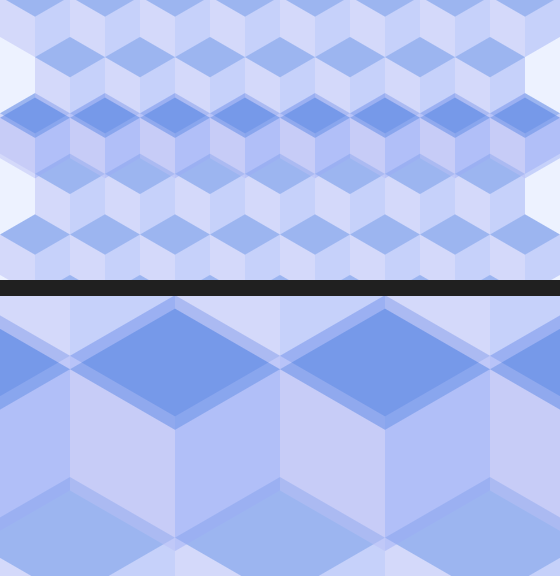
Top, the full canvas; bottom, a detail of the centre.
This pattern is drawn by a Shadertoy shader. Its source:

```glsl
// Isometric cubes in rows, alternate rows shifted by half a cube and one shorter.
// Two translucent stacks of rows are blended over a pale ground; the last row of
// the upper stack overlaps the first row of the lower one slightly out of step.

#define CUBES_ACROSS 8.0
#define UPPER_START -0.05
#define LOWER_START 1.618
#define GROUND vec3(0.93, 0.95, 1.00)
#define LID_TINT vec4(0.33, 0.50, 0.89, 0.53)
#define LEFT_TINT vec4(0.73, 0.75, 0.96, 0.50)
#define RIGHT_TINT vec4(0.60, 0.67, 0.96, 0.47)

const float COS30 = 0.866025;
const float TAN30 = 0.57735;

// Smoothed coverage of the region where the distance is positive
float cover(float dist, float pixel) {
    return clamp(dist / pixel + 0.5, 0.0, 1.0);
}

vec4 premultiply(vec4 tint) {
    return vec4(tint.rgb * tint.a, tint.a);
}

// One row of cubes; pos.y runs down from the centre line of the lids
vec4 cubeRow(vec2 pos, float inset, float pixel) {
    float x = fract(pos.x - inset) - 0.5;
    float lidHalf = (0.5 - abs(x)) * TAN30;

    // Coverage below the lid's back edge, its front edge and the cube's base
    float belowBack = cover((pos.y + lidHalf) * COS30, pixel);
    float belowFront = cover((pos.y - lidHalf) * COS30, pixel);
    float belowBase = cover((pos.y - lidHalf - TAN30) * COS30, pixel);

    // Side faces meet at the cube's middle and at its outer edges
    float sideDist = sign(x) * (0.25 - abs(abs(x) - 0.25));
    vec4 sides = mix(premultiply(LEFT_TINT), premultiply(RIGHT_TINT), cover(sideDist, pixel));

    vec4 row = premultiply(LID_TINT) * (belowBack - belowFront)
             + sides * (belowFront - belowBase);
    float span = cover(pos.x - inset, pixel) * cover(CUBES_ACROSS - inset - pos.x, pixel);
    return row * span;
}

// Interlocking rows, full and short in turn
vec4 cubeStack(vec2 pos, float start, int rows, float pixel) {
    vec4 stack = vec4(0.0);
    for (int i = 0; i < rows; i++) {
        float inset = 0.5 * float(i % 2);
        float centre = start + float(i) * COS30;
        stack += cubeRow(vec2(pos.x, pos.y - centre), inset, pixel);
    }
    return stack;
}

vec3 blendOver(vec3 base, vec4 layer) {
    return base * (1.0 - layer.a) + layer.rgb;
}

void mainImage(out vec4 fragColor, in vec2 fragCoord) {
    // Units of one cube width, y down from the top of the canvas
    float pixel = CUBES_ACROSS / iResolution.x;
    vec2 pos = vec2(fragCoord.x, iResolution.y - fragCoord.y) * pixel;

    vec3 color = GROUND;
    color = blendOver(color, cubeStack(pos, LOWER_START, 4, pixel));
    color = blendOver(color, cubeStack(pos, UPPER_START, 3, pixel));
    fragColor = vec4(color, 1.0);
}
```
